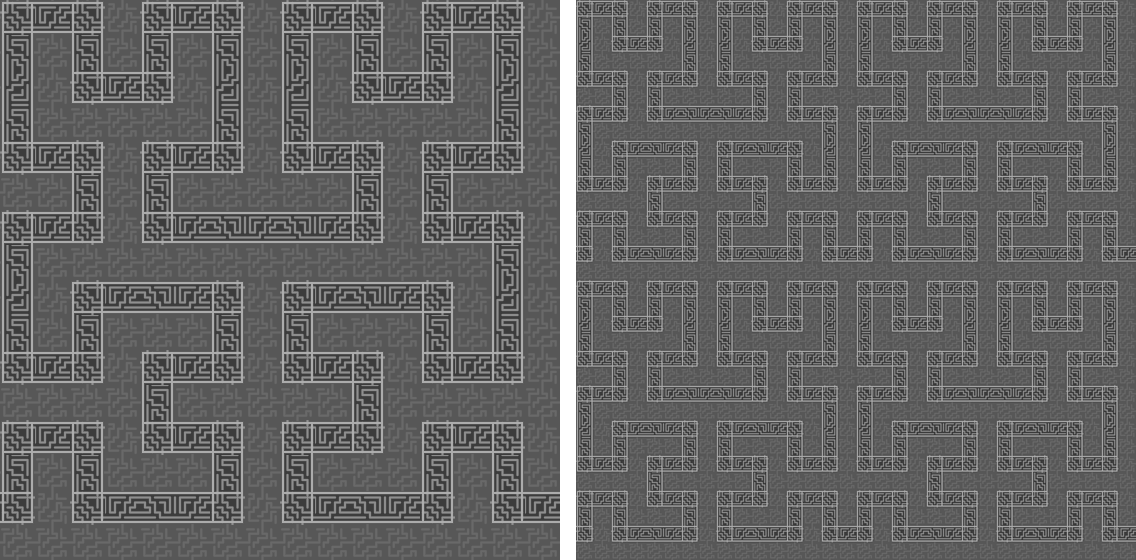
Left: one tile. Right: repeated 2 by 2.
This pattern is drawn by a WebGL 1 fragment shader. Its source:

```glsl
precision highp float;

uniform vec2 u_resolution;

const float CELLS = 8.0;          // path nodes per side
const float PITCH = 7.0;          // band lattice steps per tile, two tiles per cell
const float FIELD_PITCH = 8.0;    // field lattice steps per tile
const float RAIL_OFFSET = 2.9;    // rail distance from the band centre
const float RAIL_WIDTH = 0.23;    // half widths in lattice steps
const float INK_WIDTH = 0.22;
const float FIELD_WIDTH = 0.26;
const float HALO_WIDTH = 0.4;     // dark rim outside the rails
const float SOFTNESS = 0.15;
const float FAR = 9.0;
const vec3 FIELD_BASE = vec3(0.34);
const vec3 FIELD_INK = vec3(0.412);
const vec3 HALO = vec3(0.29);
const vec3 BAND_BASE = vec3(0.235);
const vec3 BAND_INK = vec3(0.56);
const vec3 RAIL_COLOR = vec3(0.68);

// Position of a cell along the Hilbert curve
float hilbertIndex(vec2 c) {
  float s = CELLS * 0.5;
  float index = 0.0;
  for (int level = 0; level < 3; level++) {
    vec2 r = step(s, c);
    index += s * s * (r.x > 0.5 ? 3.0 - r.y : r.y);
    c -= r * s;
    if (r.y < 0.5) {
      if (r.x > 0.5) c = vec2(s - 1.0) - c;
      c = c.yx;
    }
    s *= 0.5;
  }
  return index;
}

// Neighbouring cells joined by the closed, wrapping path
bool linked(vec2 cell, vec2 dir) {
  float gap = abs(hilbertIndex(cell) - hilbertIndex(mod(cell + dir, CELLS)));
  return gap < 1.5 || gap > CELLS * CELLS - 1.5;
}

float stroke(vec2 p, vec2 a, vec2 b) {
  return length(p - clamp(p, min(a, b), max(a, b)));
}

// Horizontal stroke from a, then vertical stroke to b
float bend(vec2 p, float ax, float ay, float bx, float by) {
  vec2 knee = vec2(bx, ay);
  return min(stroke(p, vec2(ax, ay), knee), stroke(p, knee, vec2(bx, by)));
}

// Hook and double staircase along a band
float bandMotif(vec2 p) {
  float d = bend(p, 0.0, 1.5, 3.0, 2.5);
  d = min(d, bend(p, 3.0, 2.5, 4.0, 4.5));
  d = min(d, bend(p, 4.0, 4.5, 5.0, 5.5));
  d = min(d, bend(p, 5.0, 5.5, 7.0, 5.5));
  d = min(d, bend(p, 7.0, 1.5, 4.0, 1.5));
  d = min(d, bend(p, 7.0, 2.5, 5.0, 3.5));
  d = min(d, bend(p, 5.0, 3.5, 6.0, 4.5));
  d = min(d, bend(p, 6.0, 4.5, 7.0, 4.5));
  d = min(d, bend(p, 4.0, 5.5, 1.0, 2.5));
  d = min(d, bend(p, 3.0, 4.5, 2.0, 2.5));
  d = min(d, bend(p, 1.0, 2.5, 2.0, 2.5));
  return min(d, bend(p, 0.0, 5.5, 0.0, 2.5));
}

// Knot folded on its diagonal, with ticks across the rails
float cornerMotif(vec2 p) {
  p = vec2(max(p.x, p.y), min(p.x, p.y));
  float d = bend(p, 1.5, 1.5, 2.5, 0.6);
  d = min(d, bend(p, 2.5, 2.5, 3.5, 1.5));
  d = min(d, bend(p, 6.4, 2.5, 4.5, 3.5));
  d = min(d, bend(p, 4.5, 3.5, 3.5, 3.5));
  d = min(d, bend(p, 6.9, 1.5, 4.5, 0.1));
  return min(d, bend(p, 6.9, 5.5, 5.5, 3.5));
}

// Meander meeting every tile side at its middle
float fieldMotif(vec2 p) {
  float d = bend(p, 0.0, 4.0, 1.0, 6.0);
  d = min(d, bend(p, 1.0, 6.0, 3.0, 7.0));
  d = min(d, bend(p, 0.5, 7.0, 2.0, 7.0));
  d = min(d, bend(p, 4.0, 8.0, 4.0, 6.0));
  d = min(d, bend(p, 4.0, 6.0, 5.0, 5.0));
  d = min(d, bend(p, 5.0, 5.0, 3.0, 4.0));
  d = min(d, bend(p, 3.0, 4.0, 2.0, 3.0));
  d = min(d, bend(p, 8.0, 4.0, 6.0, 3.0));
  d = min(d, bend(p, 6.0, 3.0, 4.0, 2.0));
  d = min(d, bend(p, 4.0, 2.0, 3.0, 1.0));
  d = min(d, bend(p, 3.0, 1.0, 1.0, 3.0));
  d = min(d, bend(p, 4.0, 0.0, 4.0, 1.0));
  d = min(d, bend(p, 4.0, 1.0, 6.0, 2.0));
  d = min(d, bend(p, 6.0, 2.0, 7.0, 1.0));
  return min(d, bend(p, 7.0, 5.0, 6.0, 7.0));
}

float cover(float d, float width, float soft) {
  return 1.0 - smoothstep(width - soft, width + soft, d);
}

void main() {
  vec2 grid = gl_FragCoord.xy / u_resolution * CELLS;
  vec2 cell = floor(grid), part = floor(fract(grid) * 2.0);
  vec2 p = fract(grid * 2.0) * PITCH, q = p - 0.5 * PITCH;
  float pixel = 2.0 * CELLS * PITCH / min(u_resolution.x, u_resolution.y);
  float soft = max(SOFTNESS, 0.7 * pixel);
  vec2 right = vec2(1.0, 0.0), up = vec2(0.0, 1.0);

  // Tile role: node, link to the right, link below, or open field
  bool node = part.x < 0.5 && part.y > 0.5;
  bool alongX = part.y > 0.5 && linked(cell, right) && (!node || linked(cell, -right));
  bool alongY = part.x < 0.5 && linked(cell, -up) && (!node || linked(cell, up));
  float ground = FAR, rail = FAR, ink = FAR;
  if (alongX || alongY) {
    vec2 u = alongX ? p : vec2(PITCH - p.y, p.x);
    if (node) u.x = PITCH - u.x;
    ground = abs(u.y - 0.5 * PITCH) - RAIL_OFFSET;
    rail = abs(ground);
    ink = bandMotif(u);
  } else if (node) {
    bool sideways = abs(q.x) > abs(q.y);
    float box = max(abs(q.x), abs(q.y)) - RAIL_OFFSET;
    ground = box;
    rail = abs(box);
    ink = cornerMotif(p);
    if (box > 0.0 && linked(cell, sideways ? right * sign(q.x) : up * sign(q.y))) {
      ground = abs(sideways ? q.y : q.x) - RAIL_OFFSET;
      rail = min(rail, abs(ground));
    }
  }

  // Field meander, turned in the vertical corridors
  vec2 f = (part.x > 0.5 && part.y > 0.5 ? p.yx : p) * FIELD_PITCH / PITCH;
  float line = cover(fieldMotif(f), FIELD_WIDTH, soft * FIELD_PITCH / PITCH);
  vec3 color = mix(FIELD_BASE, FIELD_INK, line);

  color = mix(color, HALO, cover(ground, HALO_WIDTH, soft));
  color = mix(color, BAND_BASE, cover(ground, 0.0, soft));
  color = mix(color, BAND_INK, cover(ink, INK_WIDTH, soft));
  color = mix(color, RAIL_COLOR, cover(rail, RAIL_WIDTH, soft));
  gl_FragColor = vec4(color, 1.0);
}
```
